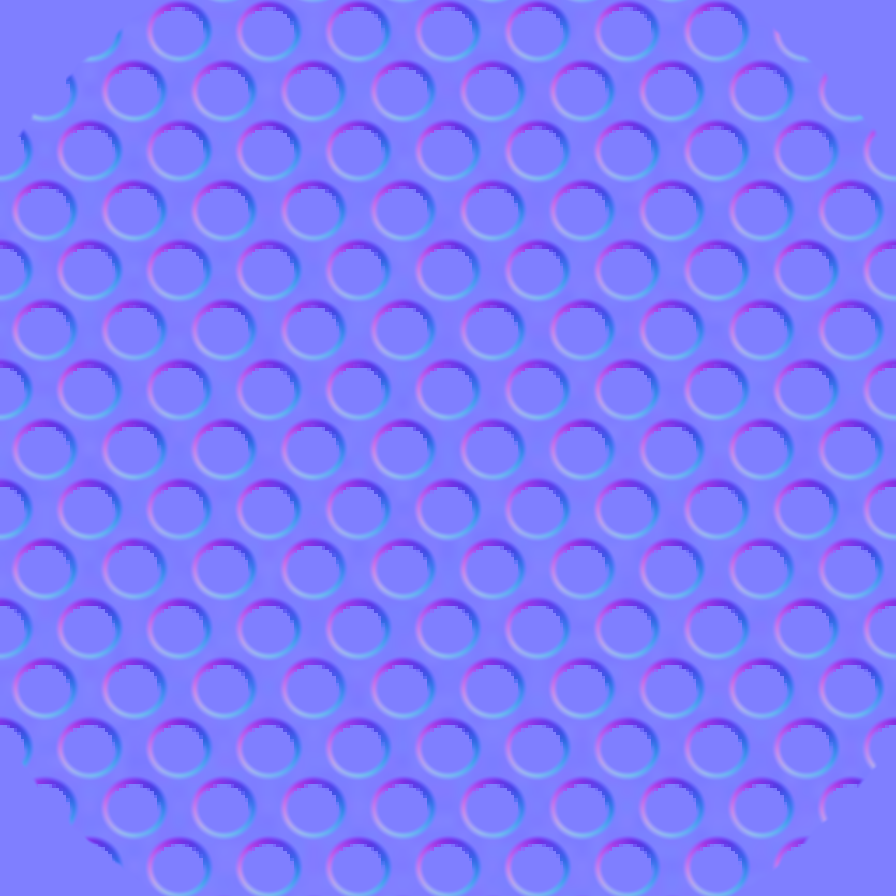
Write a WebGL 2 fragment shader that draws this texture map.

```glsl
#version 300 es
precision highp float;
uniform vec2 u_resolution;
out vec4 fragColor;

float hash(vec2 p) {
  p = fract(p * vec2(0.1031, 0.1137));
  p += dot(p, p.yx + 33.33);
  return fract((p.x + p.y) * p.x * 57.3);
}

float noise(vec2 p) {
  vec2 i = floor(p), f = fract(p);
  f = f * f * (3.0 - 2.0 * f);
  return mix(mix(hash(i), hash(i + vec2(1, 0)), f.x),
             mix(hash(i + vec2(0, 1)), hash(i + vec2(1, 1)), f.x), f.y);
}

// Centre of the nearest ring in one row; odd rows shift by half a pitch
vec2 ringCenter(vec2 uv, float row) {
  float shift = 0.05 * mod(row, 2.0);
  return vec2(round((uv.x - shift) * 10.0) / 10.0 + shift,
              (row + 0.5) / 15.0 - 0.0017);
}

// Sideways tilt of the surface around one ring
vec2 ringTilt(vec2 uv, vec2 center) {
  vec2 squash = vec2(1.0, 1.06);
  vec2 p = (uv - center) * squash;
  float d = length(p);
  vec2 dir = p / max(d, 1e-4);

  // Coarse steps along the upper inner edge, soft elsewhere
  vec2 stepped = (floor(uv * 256.0) + 0.5) / 256.0;
  float coarse = length((stepped - center) * squash);
  float upper = smoothstep(0.1, 0.65, dot(dir, vec2(0.37, 0.93)));
  float inner = mix(smoothstep(0.0265, 0.0335, d),
                    smoothstep(0.0262, 0.0292, coarse), upper);
  float outer = 1.0 - smoothstep(0.0315, 0.0395, d);

  float wear = 0.9 + 0.2 * noise(uv * 75.0);
  float strength = dir.y < 0.0 ? mix(0.58, 0.46, -dir.y) : 0.58;
  return -dir * inner * outer * strength * wear;
}

void main() {
  vec2 uv = gl_FragCoord.xy / u_resolution;

  // Staggered rows of rings
  float row = floor(uv.y * 15.0);
  vec2 tilt = vec2(0.0);
  for (float k = -1.0; k <= 1.0; k++) {
    tilt += ringTilt(uv, ringCenter(uv, row + k));
  }

  // Faint unevenness between the rings
  float nearest = 1.0;
  for (float k = -1.0; k <= 1.0; k++) {
    nearest = min(nearest, length(uv - ringCenter(uv, row + k)));
  }
  vec2 haze = vec2(noise(uv * 60.0), noise(uv * 60.0 + 19.0)) - 0.5;
  tilt += 0.07 * haze * smoothstep(0.034, 0.039, nearest);

  // Round boundary with flat corners
  float radius = length(uv - 0.5) + 0.005 * (noise(uv * 90.0) - 0.5);
  tilt *= 1.0 - smoothstep(0.590, 0.596, radius);

  // Encode the normal as a colour
  vec3 normal = vec3(tilt, sqrt(max(0.0, 1.0 - dot(tilt, tilt))));
  fragColor = vec4(normal * 0.5 + vec3(0.497, 0.497, 0.5), 1.0);
}
```
